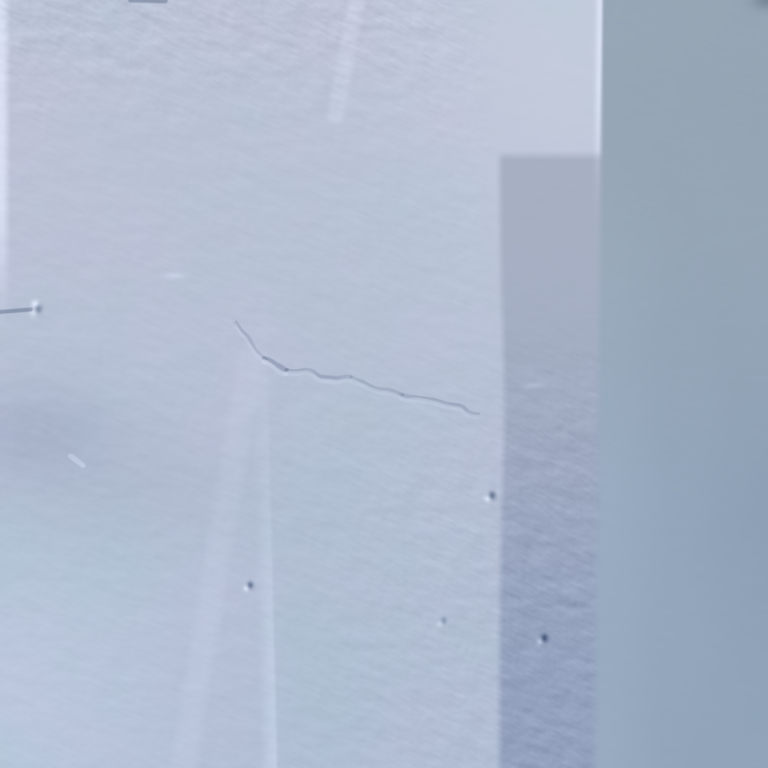
Reproduce this texture procedurally as a Shadertoy shader.

```glsl
// Pale blue plaster wall with a hairline crack, a shadow band and a smooth side panel.

float hash(vec2 p) {
    vec3 q = fract(p.xyx * 0.1031);
    q += dot(q, q.yzx + 33.33);
    return fract((q.x + q.y) * q.z);
}

float noise(vec2 p) {
    vec2 cell = floor(p), f = fract(p);
    f = f * f * (3.0 - 2.0 * f);
    return mix(mix(hash(cell), hash(cell + vec2(1, 0)), f.x),
               mix(hash(cell + vec2(0, 1)), hash(cell + vec2(1, 1)), f.x), f.y);
}

float fbm(vec2 p) {
    float sum = 0.0, gain = 0.5;
    for (int i = 0; i < 4; i++) {
        sum += gain * noise(p);
        p = mat2(1.6, 1.2, -1.2, 1.6) * p + 7.3;
        gain *= 0.5;
    }
    return sum;
}

// Plaster height, with grains stretched along a falling diagonal
float plaster(vec2 p) {
    vec2 q = mat2(0.88, 0.47, -0.47, 0.88) * p;
    return fbm(q * vec2(38.0, 75.0) + 20.0);
}

float relief(vec2 p) {
    return plaster(p + vec2(-0.003, 0.005)) - plaster(p);
}

float segmentDistance(vec2 p, vec2 a, vec2 b) {
    vec2 ab = b - a;
    return length(p - a - ab * clamp(dot(p - a, ab) / dot(ab, ab), 0.0, 1.0));
}

float stroke(vec2 p, vec2 a, vec2 b, float width) {
    return 1.0 - smoothstep(width * 0.3, width, segmentDistance(p, a, b));
}

float blob(vec2 p, vec2 center, vec2 radius) {
    vec2 d = (p - center) / radius;
    return exp(-dot(d, d));
}

// Small pit with a lit rim below and to its left
float pit(vec2 p, vec2 center, float size) {
    return blob(p, center, vec2(size, size * 1.2))
         - 0.5 * blob(p, center + vec2(-1.3, -1.0) * size, vec2(size));
}

vec3 wallColor(vec2 p) {
    vec3 color = mix(vec3(0.69, 0.745, 0.825), vec3(0.735, 0.765, 0.84), smoothstep(0.0, 1.0, p.y));
    color += 0.035 * blob(p, vec2(0.0, 0.08), vec2(0.25, 0.25));
    color += vec3(0.035, 0.03, 0.025) * blob(p, vec2(0.76, 0.95), vec2(0.22, 0.3));
    color -= vec3(0.06, 0.05, 0.045) * blob(p, vec2(0.04, 0.44), vec2(0.11, 0.06));
    color -= 0.02 * blob(p, vec2(0.14, 0.36), vec2(0.2, 0.07));
    // Faint pink and blue mottling
    float tint = fbm(p * 7.0 + 3.0) - 0.47;
    return color + tint * vec3(0.045, -0.01, 0.02);
}

float streaks(vec2 p) {
    float x = p.x - mix(0.358, 0.342, p.y / 0.65);
    float ridge = smoothstep(-0.022, 0.0, x) * (1.0 - smoothstep(0.0, 0.006, x));
    float light = ridge * mix(0.05, 0.008, smoothstep(0.0, 0.6, p.y)) * (1.0 - smoothstep(0.5, 0.66, p.y));
    light += 0.018 * stroke(p, vec2(0.235, -0.02), vec2(0.325, 0.53), 0.024);
    return light + 0.03 * stroke(p, vec2(0.437, 0.85), vec2(0.468, 1.02), 0.016);
}

float crack(vec2 p) {
    vec2 q = p + 0.009 * (vec2(noise(p * 55.0), noise(p * 55.0 + 40.0)) - 0.5);
    float line = 0.45 * stroke(q, vec2(0.306, 0.577), vec2(0.345, 0.531), 0.003);
    line += stroke(q, vec2(0.342, 0.533), vec2(0.373, 0.520), 0.0045);
    line += 0.75 * stroke(q, vec2(0.373, 0.520), vec2(0.456, 0.508), 0.0035);
    line += 0.6 * stroke(q, vec2(0.456, 0.508), vec2(0.521, 0.488), 0.003);
    line += 0.6 * stroke(q, vec2(0.521, 0.488), vec2(0.622, 0.463), 0.003);
    return line * (0.45 + 0.7 * noise(p * 35.0));
}

void mainImage(out vec4 fragColor, in vec2 fragCoord) {
    vec2 p = fragCoord / iResolution.xy;
    float panelEdge = mix(0.774, 0.785, p.y);
    float bandEdge = 0.650 + 0.006 * blob(p, vec2(p.x, 0.47), vec2(1.0, 0.17));

    // Wall and its long light streaks
    vec3 color = wallColor(p) + streaks(p);
    color += 0.11 * (1.0 - smoothstep(0.002, 0.016, p.x)) * smoothstep(0.55, 0.75, p.y);

    // Shadow band
    float band = smoothstep(-0.006, 0.007, p.x - bandEdge) * (1.0 - smoothstep(0.79, 0.806, p.y));
    vec3 shade = mix(vec3(0.575, 0.63, 0.745), vec3(0.655, 0.69, 0.765), smoothstep(0.0, 0.75, p.y));
    color = mix(color, shade, band);

    // Plaster relief, rougher at the top left and low on the right
    float rough = 0.4 + 0.7 * smoothstep(0.8, 1.0, p.y) * (1.0 - smoothstep(0.55, 0.68, p.x));
    rough += 0.45 * smoothstep(0.3, 0.65, p.x) * (1.0 - smoothstep(0.3, 0.58, p.y));
    rough += 0.35 * band * (1.0 - smoothstep(0.4, 0.6, p.y));
    rough *= 1.0 - 0.75 * smoothstep(0.6, 0.68, p.x) * smoothstep(0.5, 0.65, p.y);
    color += 0.12 * rough * relief(p);

    // Cracks, pits and bright chips
    color -= vec3(0.17, 0.16, 0.14) * crack(p);
    color += 0.05 * crack(p + vec2(0.001, 0.006));
    float marks = 0.6 * stroke(p, vec2(-0.01, 0.593), vec2(0.04, 0.597), 0.004);
    marks += 0.6 * stroke(p, vec2(0.17, 1.0), vec2(0.215, 0.999), 0.005);
    marks += pit(p, vec2(0.641, 0.355), 0.0045) + pit(p, vec2(0.326, 0.238), 0.004);
    marks += pit(p, vec2(0.709, 0.169), 0.0045) + 0.5 * pit(p, vec2(0.578, 0.192), 0.004);
    marks += 0.8 * pit(p, vec2(0.050, 0.598), 0.005);
    color -= marks * vec3(0.3, 0.28, 0.25);
    float chips = blob(p, vec2(0.046, 0.604), vec2(0.005)) + 0.35 * blob(p, vec2(0.229, 0.641), vec2(0.013, 0.004));
    chips += 0.4 * stroke(p, vec2(0.092, 0.406), vec2(0.108, 0.394), 0.005);
    chips += 0.35 * blob(p, vec2(0.697, 0.498), vec2(0.014, 0.004));
    color += 0.18 * chips;

    // Smooth side panel with a lit corner beside it
    color += 0.08 * blob(p, vec2(panelEdge - 0.004, p.y), vec2(0.005, 1.0)) * smoothstep(0.7, 0.9, p.y);
    vec3 panel = mix(vec3(0.575, 0.65, 0.735), vec3(0.59, 0.65, 0.71), smoothstep(0.1, 1.0, p.y));
    panel += 0.02 * (1.0 - smoothstep(0.0, 0.1, p.x - panelEdge)) * (1.0 - smoothstep(0.5, 0.9, p.y));
    panel -= 0.02 * blob(p, vec2(1.0, 0.3), vec2(0.08, 0.3));
    panel -= 0.12 * blob(p, vec2(1.0), vec2(0.02, 0.012));
    panel += 0.015 * (fbm(p * vec2(12.0, 6.0)) - 0.47) + 0.01 * relief(p);
    float soft = mix(0.008, 0.003, smoothstep(0.5, 1.0, p.y));
    color = mix(color, panel, smoothstep(-soft, soft, p.x - panelEdge));

    fragColor = vec4(clamp(color, 0.0, 1.0), 1.0);
}
```
